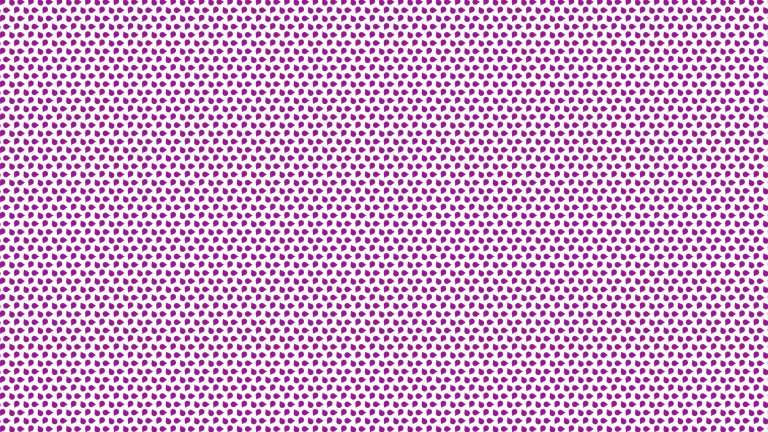
A WebGL 1 fragment shader for this pattern:

```glsl
precision highp float;

uniform vec2 u_resolution;

const float COLUMNS = 81.0;              // drops across the canvas
const float ROW_STEP = 0.8660254;        // row spacing, in column widths
const vec2 FIRST_DROP = vec2(0.72, 0.21); // offset from the upper left
const float TURN = 2.0943951;            // a third of a full turn
const float BULB_RADIUS = 0.295;
const float TIP_DISTANCE = 0.485;        // from bulb centre to tip
const vec3 PAPER = vec3(1.0, 0.995, 1.0);
const vec3 PURPLE = vec3(0.60, 0.09, 0.58);

vec2 rotate(vec2 p, float angle) {
  float c = cos(angle);
  float s = sin(angle);
  return vec2(c * p.x - s * p.y, s * p.x + c * p.y);
}

// Distance to a teardrop whose tip points along +x
float teardrop(vec2 p) {
  p.x += 0.5 * (TIP_DISTANCE - BULB_RADIUS);
  p.y = abs(p.y);
  float slope = BULB_RADIUS / TIP_DISTANCE;
  vec2 normal = vec2(slope, sqrt(1.0 - slope * slope));
  vec2 tangent = vec2(normal.y, -normal.x);
  float reach = dot(p, tangent) > 0.0 ? dot(p, normal) : length(p);
  return reach - BULB_RADIUS;
}

void main() {
  float pixel = COLUMNS / u_resolution.x;
  vec2 p = vec2(gl_FragCoord.x, u_resolution.y - gl_FragCoord.y) * pixel;
  p -= FIRST_DROP;

  // Triangular lattice: alternate rows slide by half a group of three
  float row = floor(p.y / ROW_STEP + 0.5);
  p.x -= 1.5 * (1.0 - mod(row, 2.0));
  float column = floor(p.x + 0.5);
  vec2 local = vec2(p.x - column, row * ROW_STEP - p.y);

  // Each drop along a row turns clockwise by a third
  float heading = -TURN * mod(column, 3.0);
  float dist = teardrop(rotate(local, -heading));

  float ink = 1.0 - smoothstep(-0.75 * pixel, 0.75 * pixel, dist);
  gl_FragColor = vec4(mix(PAPER, PURPLE, ink), 1.0);
}
```
